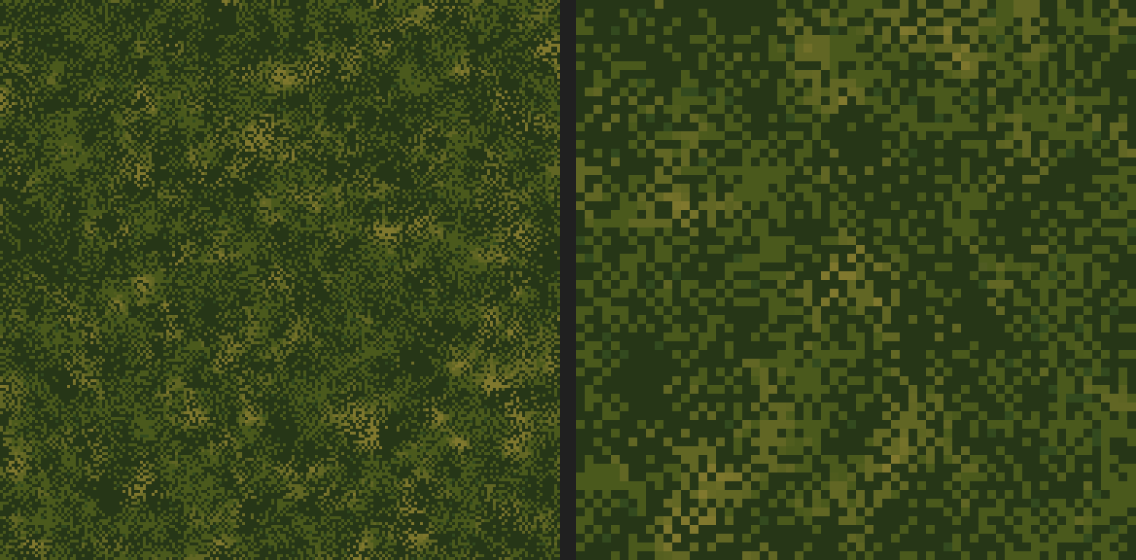
Left: the whole. Right: its middle third, enlarged.
This texture is drawn by a Shadertoy shader. Its source:

```glsl
// Mossy grass ground: a fine mosaic of square grains, dark soil under green and golden tufts.

#define GRAINS 192.0        // grains across the canvas height
#define CLUMP_SIZE 6.0      // width of a leaf clump, in grains
#define CLUMPING 1.45       // how strongly grains gather in clumps
#define SOIL_LEVEL 0.085    // higher values show more soil
#define DRY_SIZE 9.0        // width of a dry patch, in grains
#define MOSS_SHARE 0.05     // share of leaf grains that are damp moss
#define SOIL  vec3(0.15, 0.21, 0.09)
#define MOSS  vec3(0.20, 0.29, 0.12)
#define GRASS vec3(0.29, 0.35, 0.11)
#define OLIVE vec3(0.38, 0.40, 0.14)
#define STRAW vec3(0.50, 0.47, 0.18)

// Integer hash of a lattice point, 0 to 1
float hash(vec2 p, float seed) {
    uvec3 v = uvec3(ivec3(vec3(p, seed)) + 4096);
    uint h = v.x * 1597334677u ^ v.y * 3812015801u ^ v.z * 2798796415u;
    h = (h ^ (h >> 16)) * 2146121005u;
    h = (h ^ (h >> 15)) * 2221713035u;
    return float((h ^ (h >> 16)) >> 8) / 16777216.0;
}

float valueNoise(vec2 p, float seed) {
    vec2 i = floor(p), f = fract(p);
    f = f * f * (3.0 - 2.0 * f);
    vec2 e = vec2(1.0, 0.0);
    return mix(mix(hash(i, seed), hash(i + e.xy, seed), f.x),
               mix(hash(i + e.yx, seed), hash(i + e.xx, seed), f.x), f.y);
}

// Three layers of patches, centred on 0.5
float patches(vec2 p, float seed) {
    return 0.55 * valueNoise(p, seed)
         + 0.35 * valueNoise(p * 2.1 + 17.3, seed + 1.0)
         + 0.10 * valueNoise(p * 0.4 + 41.7, seed + 2.0);
}

// High-pass noise: neighbouring grains tend to differ
float speckle(vec2 cell) {
    vec2 e = vec2(1.0, 0.0);
    float around = hash(cell + e.xy, 1.0) + hash(cell - e.xy, 1.0)
                 + hash(cell + e.yx, 1.0) + hash(cell - e.yx, 1.0);
    return hash(cell, 1.0) - 0.25 * around;
}

vec3 grainColor(vec2 cell) {
    // Soil or leaf
    float cover = CLUMPING * (patches(cell / CLUMP_SIZE, 10.0) - 0.5) + speckle(cell);
    if (cover < SOIL_LEVEL) return SOIL;

    // Leaf colour, from damp moss to dry straw
    float dryness = patches(cell / DRY_SIZE + 5.5, 20.0) + 0.14 * (hash(cell, 2.0) - 0.5);
    vec3 leaf = hash(cell, 3.0) < MOSS_SHARE ? MOSS : GRASS;
    leaf = mix(leaf, OLIVE, smoothstep(0.56, 0.60, dryness));
    return mix(leaf, STRAW, smoothstep(0.70, 0.78, dryness));
}

void mainImage(out vec4 fragColor, in vec2 fragCoord) {
    // Blend the four nearest grains over one pixel width
    float pixel = GRAINS / iResolution.y;
    vec2 p = fragCoord * pixel - 0.5;
    vec2 cell = floor(p);
    vec2 blend = clamp((fract(p) - 0.5) / pixel + 0.5, 0.0, 1.0);
    vec2 e = vec2(1.0, 0.0);
    vec3 lower = mix(grainColor(cell), grainColor(cell + e.xy), blend.x);
    vec3 upper = mix(grainColor(cell + e.yx), grainColor(cell + e.xx), blend.x);
    fragColor = vec4(mix(lower, upper, blend.y), 1.0);
}
```
